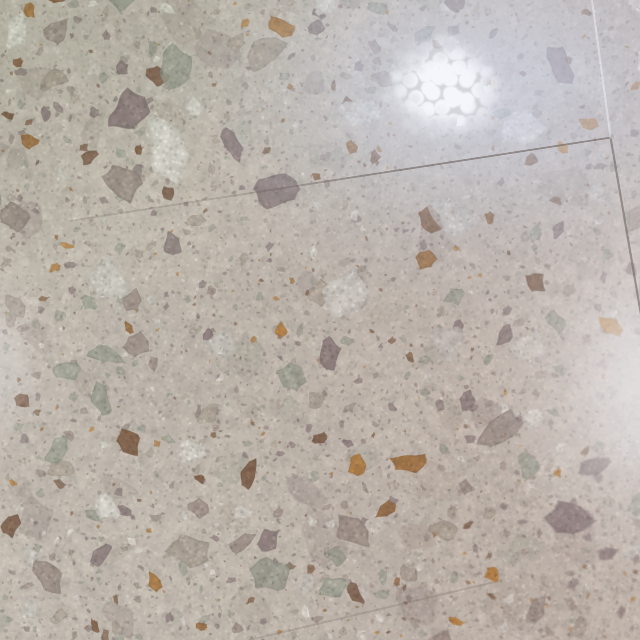
Give the GLSL for this texture, as a WebGL 2 fragment shader.

```glsl
#version 300 es
precision highp float;
// Polished terrazzo floor: angular stone chips scattered in jittered grids of
// falling size over a cellular-grained matrix, crossed by thin slab joints
// and washed out by soft reflections of light.
uniform vec2 u_resolution;
out vec4 fragColor;

const float TAU = 6.2832;
const vec3 MATRIX = vec3(0.745, 0.715, 0.675);
const vec3 GREEN_TINT = vec3(0.95, 0.97, 0.94);
const vec3 PINK_TINT = vec3(0.99, 0.965, 0.97);
const vec3 HALO = vec3(0.83, 0.86, 0.94);
const vec3 WINDOW = vec3(0.91, 0.90, 0.91);
const vec3 CORE = vec3(0.97, 0.98, 1.0);
const vec3 JOINT = vec3(0.42, 0.38, 0.36);
const vec2 LAMP = vec2(0.69, 0.865);
const vec3 STONES[5] = vec3[5](
    vec3(0.80, 0.79, 0.76),   // pale quartz
    vec3(0.65, 0.61, 0.56),   // beige
    vec3(0.59, 0.60, 0.55),   // green grey
    vec3(0.51, 0.45, 0.45),   // mauve
    vec3(0.58, 0.53, 0.50));  // warm grey
const vec3 BROWN = vec3(0.42, 0.28, 0.19);
const vec3 OCHRE = vec3(0.65, 0.45, 0.21);

vec3 hash3(vec2 p) {
    vec3 q = fract(p.xyx * vec3(0.1031, 0.1030, 0.0973));
    q += dot(q, q.yxz + 33.33);
    return fract((q.xxy + q.yzz) * q.zyx);
}

// x: distance to the nearest cell point, y: random value of that cell
vec2 cellular(vec2 p) {
    vec2 base = floor(p), best = vec2(9.0, 0.0);
    for (int j = -1; j <= 1; j++)
    for (int i = -1; i <= 1; i++) {
        vec2 cell = base + vec2(i, j);
        vec3 h = hash3(cell + 71.0);
        float d = length(cell + h.xy - p);
        if (d < best.x) best = vec2(d, h.z);
    }
    return best;
}

// Smooth shade of cellular grains, from -0.5 to 0.5
float grain(vec2 p) {
    vec2 c = cellular(p);
    return (c.y - 0.5) * (1.0 - smoothstep(0.15, 0.65, c.x));
}

float waves(vec2 p) {
    return (sin(p.x * 7.0 + 2.0 * sin(p.y * 5.0)) + sin(p.y * 11.0 - p.x * 6.0 + 1.3)
          + sin(p.x * 17.0 + p.y * 13.0 + 2.0 * sin(p.x * 9.0))) / 3.0;
}

// Irregular convex polygon bounded by six random half planes
float chipDistance(vec2 p, vec2 seed, float radius) {
    float d = -radius;
    for (int i = 0; i < 6; i++) {
        vec3 h = hash3(seed + float(i) * 17.3);
        float a = TAU * (float(i) + 0.75 * h.x) / 6.0;
        d = max(d, dot(p, vec2(cos(a), sin(a))) - radius * mix(0.55, 1.0, h.y));
    }
    return d;
}

// One grid of chips; size holds the smallest and largest radius
void scatter(inout vec3 colour, vec2 uv, float pitch, float coverage, vec2 size,
             float rust, float opacity, float soft, float mottle, float seed) {
    vec2 base = floor(uv / pitch);
    for (int j = -1; j <= 1; j++)
    for (int i = -1; i <= 1; i++) {
        vec2 cell = base + vec2(i, j), id = cell + seed;
        vec3 place = hash3(id), form = hash3(id + 131.7), kind = hash3(id + 257.1);
        if (place.z > coverage) continue;
        vec2 p = uv - (cell + 0.5 + 0.7 * (place.xy - 0.5)) * pitch;
        float radius = mix(size.x, size.y, form.x * form.x);
        if (length(p) > radius * 2.1 + soft) continue;
        float angle = TAU * form.y, stretch = mix(1.0, 1.5, form.z);
        p = mat2(cos(angle), sin(angle), -sin(angle), cos(angle)) * p;
        p *= vec2(1.0 / stretch, sqrt(stretch));
        p += 0.05 * radius * sin(p.yx * 5.0 / radius + kind.xy * TAU);
        float d = chipDistance(p, id + 19.0, radius);
        vec3 stone = STONES[int(kind.x * 4.99)];
        if (kind.y < rust) stone = mix(BROWN, OCHRE, smoothstep(0.3, 0.9, kind.z));
        float bands = sin(p.y * 4.5 / radius + 2.0 * sin(p.x * 3.0 / radius));
        stone *= 0.94 + 0.12 * kind.z + 0.22 * mottle + 0.035 * bands;
        stone *= 1.0 - 0.07 * smoothstep(-0.2 * radius, 0.0, d);
        float mask = 1.0 - smoothstep(-soft, soft, d);
        colour = mix(colour, stone, mask * opacity * mix(0.75, 1.0, kind.z));
    }
}

float joint(vec2 p, vec2 a, vec2 b, float width) {
    vec2 ab = b - a;
    float t = clamp(dot(p - a, ab) / dot(ab, ab), 0.0, 1.0);
    return 1.0 - smoothstep(0.3 * width, width, length(p - a - ab * t));
}

float glow(vec2 p, vec2 centre, vec2 spread) {
    vec2 q = (p - centre) / spread;
    return exp(-dot(q, q));
}

void main() {
    vec2 uv = gl_FragCoord.xy / u_resolution.y;
    float fine = grain(uv * 150.0), coarse = grain(uv * 52.0), cloud = waves(uv);
    // Focus softens toward the lower right
    float soft = 0.0013 + 0.0022 * smoothstep(0.65, 1.2, uv.x - 0.5 * uv.y + 0.2);

    // Matrix and chips, from buried pale slabs down to crumbs
    vec3 colour = MATRIX * (1.0 + 0.11 * fine + 0.10 * coarse + 0.022 * cloud);
    scatter(colour, uv, 0.105, 0.65, vec2(0.02, 0.045), 0.0, 0.28, soft * 1.5, fine, 11.0);
    scatter(colour, uv, 0.012, 0.55, vec2(0.0014, 0.0036), 0.06, 0.60, soft, fine, 401.0);
    scatter(colour, uv, 0.025, 0.60, vec2(0.003, 0.009), 0.09, 0.70, soft, fine, 307.0);
    scatter(colour, uv, 0.057, 0.48, vec2(0.008, 0.021), 0.27, 0.86, soft, fine, 211.0);
    scatter(colour, uv, 0.122, 0.46, vec2(0.022, 0.043), 0.08, 0.88, soft, fine, 109.0);
    colour *= mix(vec3(1.0), GREEN_TINT, smoothstep(0.4, 1.0, uv.y) * (1.0 - uv.x));
    colour *= mix(vec3(1.0), PINK_TINT, smoothstep(0.1, 0.9, uv.x));

    // Slab joints
    vec2 corner = vec2(0.954, 0.785);
    float seams = joint(uv, vec2(0.11, 0.655), corner, 0.0022) * mix(0.3, 0.8, smoothstep(0.3, 0.65, uv.x));
    seams = max(seams, 0.75 * joint(uv, corner, vec2(1.003, 0.50), 0.0026));
    seams = max(seams, 0.3 * joint(uv, vec2(0.39, 0.0), vec2(0.77, 0.09), 0.0024));
    float ridge = joint(uv, vec2(0.925, 1.0), corner, 0.0025);

    // Reflected light
    float halo = 0.60 * glow(uv, LAMP, vec2(0.25, 0.21)) + 0.30 * glow(uv, vec2(0.98, 0.88), vec2(0.22, 0.3));
    float window = 0.85 * glow(uv, vec2(1.02, 0.40), vec2(0.15, 0.19)) + 0.40 * glow(uv, vec2(0.0, 0.43), vec2(0.05, 0.10));
    colour = mix(colour, HALO, min(halo, 0.8));
    colour = mix(colour, WINDOW, min(window, 0.88));
    colour = mix(colour, JOINT, seams * 0.75);
    colour = mix(colour, CORE, 0.4 * ridge);
    float reach = length((uv - LAMP) * vec2(0.9, 1.15)) + 0.03 * coarse + 0.012 * cloud;
    float core = 1.0 - smoothstep(0.035, 0.105, reach);
    float crackle = smoothstep(0.5, 0.8, cellular(uv * 52.0).x);
    colour = mix(colour, CORE * (1.0 - 0.14 * crackle), 0.92 * core);
    fragColor = vec4(clamp(colour, 0.0, 1.0), 1.0);
}
```
